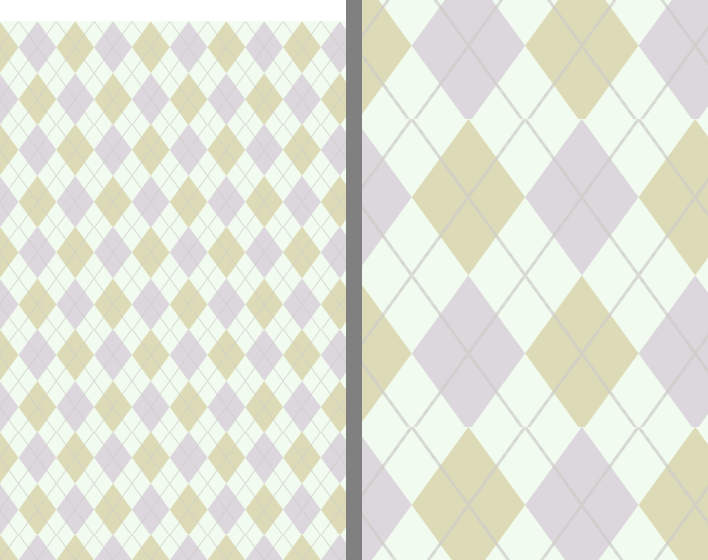
Left: the whole. Right: its middle third, enlarged.
Write a Shadertoy shader that draws this pattern.

```glsl
// Pastel argyle: lilac and olive diamonds alternate on pale mint, below a white band.
// A diagonal lattice gives both the diamonds and the thin stitched lines; a tile
// slightly shorter than two rows trims every second row at its seam.

// Lengths are fractions of the canvas height; y runs down from the top.
const float TOP_BAND      = 0.0378;
const float TILE_HEIGHT   = 0.1832;
const vec2  DIAMOND_SIZE  = vec2(0.0675, 0.0930);
const float FIRST_COLUMN  = 0.0668;
const float LINE_WIDTH    = 0.0018;
const float LINE_OPACITY  = 0.78;
const float STITCH_LENGTH = 0.0052;
const float STITCH_FADE   = 0.18;
const int   SAMPLES       = 2;

const vec3 WHITE = vec3(1.0);
const vec3 MINT  = vec3(0.947, 0.985, 0.938);
const vec3 LILAC = vec3(0.862, 0.842, 0.864);
const vec3 OLIVE = vec3(0.868, 0.859, 0.717);
const vec3 GREY  = vec3(0.805, 0.800, 0.785);

// Coverage of the inside (negative side) of a signed distance
float coverage(float dist, float blur) {
    return 1.0 - smoothstep(-blur, blur, dist);
}

// Distance in lattice units to the closest integer
float nearestInteger(float x) {
    return abs(x - round(x));
}

vec3 argyle(vec2 p, float blur) {
    float tileY = mod(p.y - TOP_BAND, TILE_HEIGHT);
    vec2 lattice = vec2(p.x - FIRST_COLUMN, tileY) / DIAMOND_SIZE - vec2(0.0, 0.5);
    vec2 cell = floor(lattice + 0.5);
    vec2 local = abs(lattice - cell);
    float unit = 1.0 / length(1.0 / DIAMOND_SIZE);

    // Diamonds in checkerboard colours
    float parity = mod(cell.x + cell.y, 2.0);
    float diamond = (local.x + local.y - 0.5) * unit;
    vec3 color = mix(MINT, mix(LILAC, OLIVE, parity), coverage(diamond, blur));

    // Crossing lines through the diamond centres, with faint stitches
    float lines = min(nearestInteger(lattice.x + lattice.y),
                      nearestInteger(lattice.x - lattice.y)) * unit;
    float stitch = 1.0 - STITCH_FADE * (0.5 + 0.5 * cos(6.28319 * tileY / STITCH_LENGTH));
    float ink = coverage(lines - 0.5 * LINE_WIDTH, blur) * LINE_OPACITY * stitch;
    return mix(color, GREY, ink);
}

void mainImage(out vec4 fragColor, in vec2 fragCoord) {
    float pixel = 1.0 / iResolution.y;
    vec3 sum = vec3(0.0);

    // Supersampling also smooths the seams between tiles
    for (int j = 0; j < SAMPLES; j++)
    for (int i = 0; i < SAMPLES; i++) {
        vec2 offset = (vec2(i, j) + 0.5) / float(SAMPLES) - 0.5;
        vec2 p = (fragCoord + offset) * pixel;
        p.y = 1.0 - p.y;
        float band = coverage(p.y - TOP_BAND, 0.5 * pixel);
        sum += mix(argyle(p, 0.5 * pixel), WHITE, band);
    }
    fragColor = vec4(sum / float(SAMPLES * SAMPLES), 1.0);
}
```
